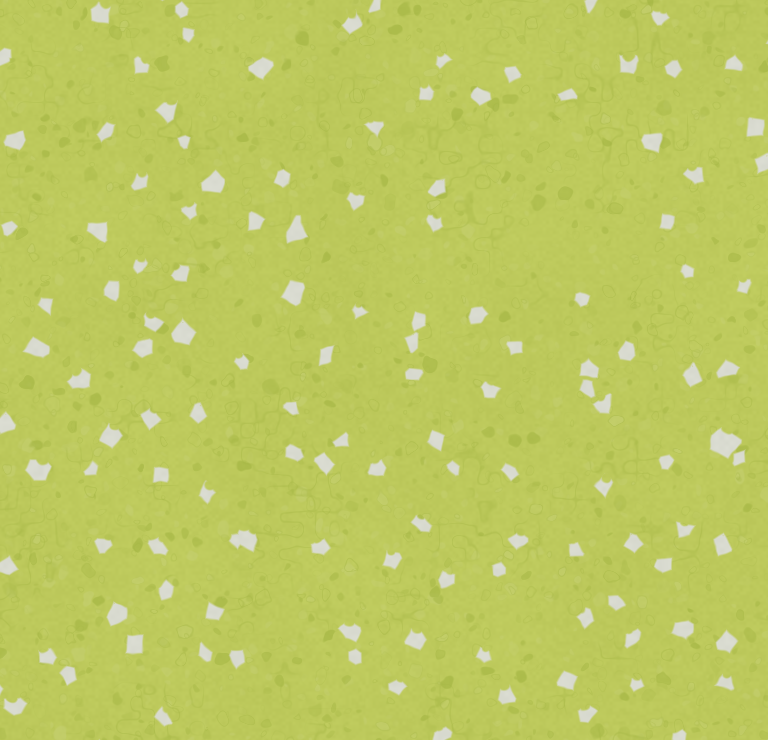
Give the GLSL for this texture, as a WebGL 2 fragment shader.

```glsl
#version 300 es
precision highp float;
// Lime terrazzo: pale angular chips over faint tonal flecks, rings and curls.

uniform vec2 u_resolution;
out vec4 fragColor;

const float TAU = 6.2831853;
const vec3 LIME = vec3(0.742, 0.790, 0.360);
const vec3 OLIVE = vec3(0.640, 0.710, 0.260);
const vec3 PALE_LIME = vec3(0.775, 0.815, 0.450);
const vec3 CHIP = vec3(0.850, 0.857, 0.815);

float hash(vec2 p) {
  return fract(sin(dot(p, vec2(127.1, 311.7))) * 43758.5453);
}

vec2 hash2(vec2 p) {
  return vec2(hash(p), hash(p + 57.3));
}

float noise(vec2 p) {
  vec2 i = floor(p), f = fract(p);
  f = f * f * (3.0 - 2.0 * f);
  return mix(mix(hash(i), hash(i + vec2(1, 0)), f.x),
             mix(hash(i + vec2(0, 1)), hash(i + vec2(1, 1)), f.x), f.y);
}

// Signed distance to an irregular polygon, sometimes with a notched top.
float chipDistance(vec2 q, float radius, vec2 id) {
  float sides = 4.0 + floor(hash(id + 3.1) * 2.5);
  float turn = hash(id + 8.7) * TAU;
  float d = length(q * vec2(1.1, 0.95)) - radius * 1.3;
  for (float i = 0.0; i < 6.0; i++) {
    if (i >= sides) break;
    vec2 rnd = hash2(id + i * 7.31 + 11.0);
    float angle = turn + (i + 0.6 * (rnd.x - 0.5)) * TAU / sides;
    d = max(d, dot(q, vec2(cos(angle), sin(angle))) - radius * mix(0.55, 1.05, rnd.y));
  }
  float notch = radius * 0.55 * step(0.6, hash(id + 21.9));
  vec2 notchCentre = radius * vec2(hash(id + 4.4) - 0.5, 1.0);
  return max(d, notch - length(q - notchCentre));
}

// Distance to the nearest of the scattered chips.
float chipField(vec2 p, float cell) {
  vec2 home = floor(p / cell);
  float nearest = 1.0;
  for (int y = -1; y <= 1; y++)
    for (int x = -1; x <= 1; x++) {
      vec2 id = home + vec2(x, y);
      float density = 0.42 + 0.52 * noise(id * 0.4 + 5.0);
      if (hash(id + 1.7) > density) continue;
      vec2 centre = (id + hash2(id + 31.0)) * cell;
      float radius = cell * mix(0.125, 0.185, hash(id + 13.3));
      radius *= 1.0 + 0.35 * step(0.93, hash(id + 17.9));
      nearest = min(nearest, chipDistance(p - centre, radius, id));
    }
  return nearest;
}

// Faint flecks: x is dark fill, y is light fill, z is thin outline.
vec3 fleckField(vec2 p, float cell, float seed, float soft) {
  vec2 home = floor(p / cell);
  vec3 sum = vec3(0.0);
  for (int y = -1; y <= 1; y++)
    for (int x = -1; x <= 1; x++) {
      vec2 id = home + vec2(x, y) + seed;
      vec2 centre = (id - seed + hash2(id)) * cell;
      vec2 q = p - centre;
      float angle = hash(id + 5.5) * TAU;
      float along = dot(q, vec2(cos(angle), sin(angle)));
      float across = dot(q, vec2(-sin(angle), cos(angle)));
      float radius = cell * mix(0.14, 0.32, hash(id + 9.2));
      float d = length(vec2(along, across * mix(1.0, 1.6, hash(id + 2.6)))) - radius;
      float fill = 1.0 - smoothstep(-soft, soft, d);
      float rim = 1.0 - smoothstep(0.0, soft, abs(d));
      float tone = hash(id + 15.8);
      float dark = smoothstep(0.72, 1.0, tone);
      float light = 1.0 - smoothstep(0.0, 0.35, tone);
      float outline = smoothstep(0.55, 1.0, hash(id + 24.1));
      sum = max(sum, vec3(fill * dark, fill * light, rim * outline));
    }
  return sum;
}

// Thin contour lines of smooth noise, kept only in scattered patches.
float curls(vec2 p, float soft) {
  float line = abs(noise(p * 62.0) - 0.5);
  float patches = smoothstep(0.5, 0.85, noise(p * 19.0 + 40.0));
  return patches * (1.0 - smoothstep(0.0, soft * 50.0, line));
}

void main() {
  vec2 p = gl_FragCoord.xy / u_resolution.x;
  float soft = max(0.0018, 1.0 / u_resolution.x);

  // Mottled ground
  vec3 color = LIME + 0.014 * (noise(p * 9.0) - 0.5) + 0.022 * (noise(p * 230.0) - 0.5);

  // Flecks in two sizes, bent slightly out of round
  vec2 bend = vec2(noise(p * 110.0), noise(p * 110.0 + 70.0)) - 0.5;
  vec2 bent = p + 0.006 * bend;
  vec3 flecks = max(fleckField(bent, 0.032, 0.0, soft), 0.8 * fleckField(bent, 0.019, 83.0, soft));
  color = mix(color, PALE_LIME, 0.55 * flecks.y);
  color = mix(color, OLIVE, 0.65 * flecks.x);
  color = mix(color, OLIVE, 0.38 * flecks.z);
  color = mix(color, OLIVE, 0.35 * curls(p, soft));

  // Pale chips with a slightly ragged, soft edge
  float d = chipField(p + 0.0022 * bend, 0.077);
  vec3 chip = CHIP + 0.02 * (noise(p * 150.0) - 0.5);
  color = mix(color, chip, 1.0 - smoothstep(-soft, soft, d));

  fragColor = vec4(color, 1.0);
}
```
